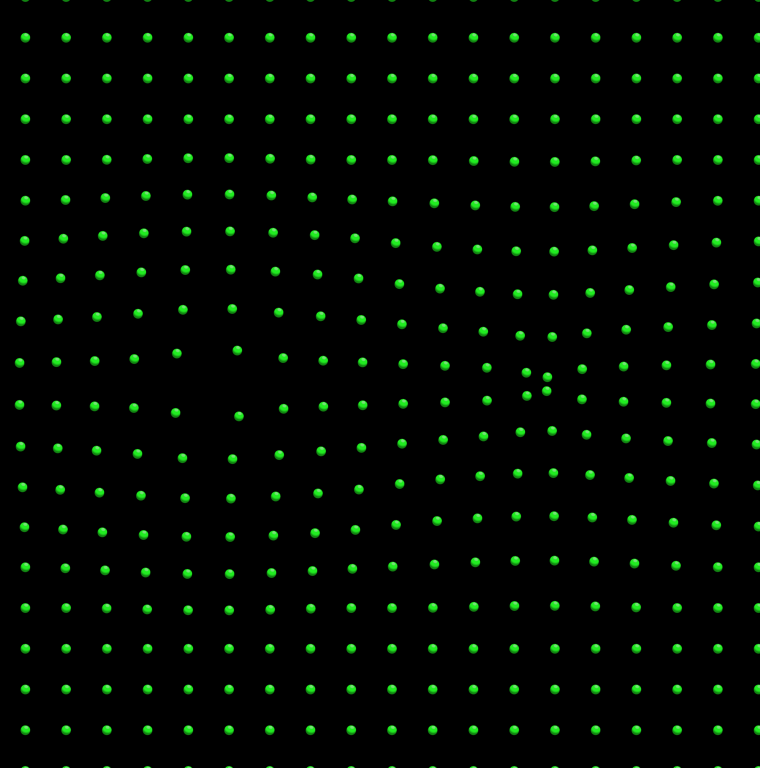
Write a Shadertoy shader that draws this pattern.

```glsl
const float PITCH = 0.05304;              // lattice spacing, in canvas heights
const vec2 LATTICE_ORIGIN = vec2(0.0156, 0.02652);
const float BEAD_RADIUS = 0.0063;
const vec2 REPULSOR = vec2(-0.2155, -0.0035);
const vec2 ATTRACTOR = vec2(0.2122, -0.0015);
const float FIELD_REACH = 0.342;
const float FIELD_STRENGTH = 0.75;
const float MAX_SHIFT = 0.0211;
const vec3 LIGHT_DIR = vec3(0.18, 0.65, 0.74);
const vec3 BEAD_GREEN = vec3(0.13, 0.93, 0.13);
const vec3 SHADE_GREEN = vec3(0.07, 0.52, 0.07);
const vec3 GLINT = vec3(0.52, 0.87, 0.52);

// Radial field that fades out at its reach
vec2 radialField(vec2 p, vec2 center) {
    vec2 d = p - center;
    float r = max(length(d), 1e-4);
    float fade = 1.0 - smoothstep(0.0, FIELD_REACH, r);
    return d / (r * r) * FIELD_STRENGTH * fade;
}

// Push and pull combined, with a soft limit on the shift
vec2 displace(vec2 p) {
    vec2 field = radialField(p, REPULSOR) - radialField(p, ATTRACTOR);
    return p + MAX_SHIFT * field / (1.0 + length(field));
}

// Shaded sphere seen from the front; offset is in bead radii
vec3 beadColor(vec2 offset) {
    float height = sqrt(max(1.0 - dot(offset, offset), 0.0));
    float diffuse = max(dot(vec3(offset, height), normalize(LIGHT_DIR)), 0.0);
    vec3 color = mix(SHADE_GREEN, BEAD_GREEN, smoothstep(0.0, 0.65, diffuse));
    return mix(color, GLINT, 0.9 * smoothstep(0.84, 1.0, diffuse));
}

void mainImage(out vec4 fragColor, in vec2 fragCoord) {
    vec2 p = (fragCoord - 0.5 * iResolution.xy) / iResolution.y;
    float pixel = 1.0 / iResolution.y;
    vec2 cell = floor((p - LATTICE_ORIGIN) / PITCH + 0.5);
    vec3 color = vec3(0.0);

    // Displaced beads from the neighbouring cells
    for (int j = -1; j <= 1; j++) {
        for (int i = -1; i <= 1; i++) {
            vec2 site = LATTICE_ORIGIN + PITCH * (cell + vec2(i, j));
            vec2 offset = p - displace(site);
            float edge = length(offset) - BEAD_RADIUS;
            float cover = 1.0 - smoothstep(-0.75 * pixel, 0.75 * pixel, edge);
            color = mix(color, beadColor(offset / BEAD_RADIUS), cover);
        }
    }
    fragColor = vec4(color, 1.0);
}
```
